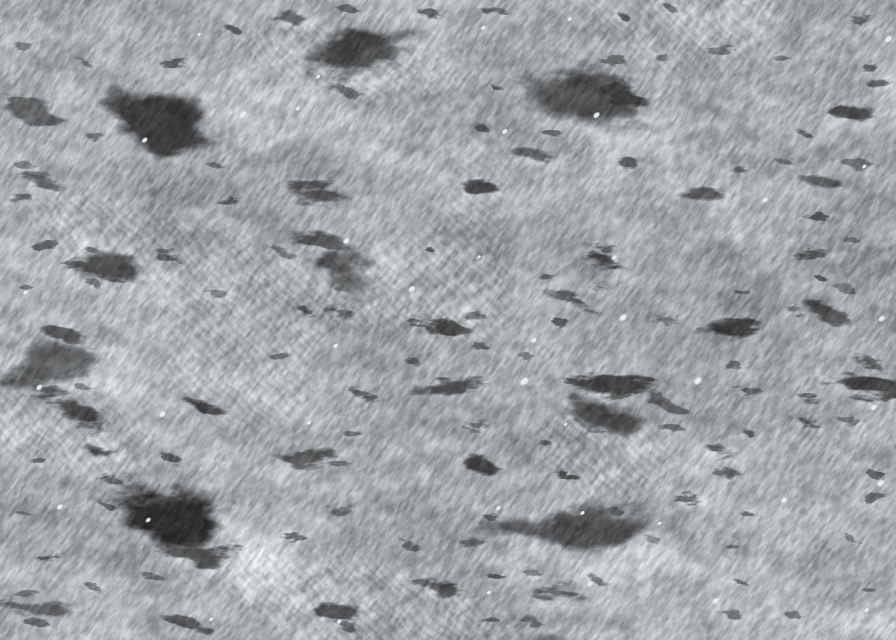
Write a Shadertoy shader that draws this texture.

```glsl
// Grey dusty ground with ragged shadowed pits, pale rims, slanted grain and white specks

float hash(vec2 p) {
    vec3 q = fract(p.xyx * 0.1031);
    q += dot(q, q.yzx + 33.33);
    return fract((q.x + q.y) * q.z);
}

vec2 hash2(vec2 p) {
    return vec2(hash(p + 17.3), hash(p + 61.7));
}

float noise(vec2 p) {
    vec2 i = floor(p), f = fract(p);
    f = f * f * (3.0 - 2.0 * f);
    return mix(mix(hash(i), hash(i + vec2(1, 0)), f.x),
               mix(hash(i + vec2(0, 1)), hash(i + vec2(1, 1)), f.x), f.y);
}

vec2 turn(vec2 v, float angle) {
    float c = cos(angle), s = sin(angle);
    return vec2(c * v.x - s * v.y, s * v.x + c * v.y);
}

// Fractal noise centred on zero
float fbm(vec2 p) {
    float sum = -0.48, amp = 0.5;
    for (int i = 0; i < 5; i++) {
        sum += amp * noise(p);
        p = turn(p, 0.6) * 2.03 + 11.7;
        amp *= 0.5;
    }
    return sum;
}

// Scattered ragged pits: x is shadow, y is the sunlit rim at lower right
vec2 pits(vec2 p, vec2 grid, vec2 radius, float density, float seed) {
    vec2 cell = floor(p * grid), tone = vec2(0.0);
    float rough = 2.3 * fbm(p / radius * 0.9 + seed);
    for (int j = -1; j <= 1; j++)
    for (int i = -1; i <= 1; i++) {
        vec2 id = cell + vec2(i, j);
        vec2 rnd = hash2(id + seed), shape = hash2(id + seed + 40.0);
        vec2 center = (id + 0.2 + 0.6 * rnd) / grid;
        float cluster = 0.3 + 1.4 * noise(center * 3.5 + 5.0);
        if (hash(id + seed + 90.0) > density * cluster) continue;
        vec2 q = turn(p - center, 0.2 + 0.6 * (shape.x - 0.5));
        q /= radius * mix(0.65, 1.3, shape.y);
        float shadow = 1.0 - smoothstep(0.5, 1.2, length(q) + rough);
        float rim = 1.0 - smoothstep(0.4, 1.5, length(q - vec2(0.5, -0.7)) - 0.8 * rough);
        tone = max(tone, vec2(shadow * mix(0.65, 1.0, rnd.x), rim * rnd.y));
    }
    return tone;
}

// Small bright grains, slightly elongated along the slant
float specks(vec2 p) {
    vec2 g = p * 7.0, cell = floor(g);
    vec2 rnd = hash2(cell + 300.0);
    vec2 q = turn((g - cell - 0.15 - 0.7 * rnd) / 7.0, -0.7);
    float size = mix(0.0025, 0.006, rnd.x * rnd.y + 0.3 * rnd.x);
    float d = length(q * vec2(0.8, 1.2)) / size;
    return (1.0 - smoothstep(0.5, 1.3, d)) * step(hash(cell + 400.0), 0.5);
}

void mainImage(out vec4 fragColor, in vec2 fragCoord) {
    vec2 p = fragCoord / iResolution.y;
    vec2 slope = turn(p, 0.22);

    // Soft mottling drawn out along the slope
    float mottle = fbm(slope * vec2(5.0, 10.0) + 3.0);
    float lumps = fbm(slope * vec2(22.0, 38.0) + 8.0);
    float value = 0.665 + 0.24 * mottle + 0.24 * lumps;

    // Faint waffle prints in a few patches
    vec2 tread = turn(p, 0.35) * vec2(230.0, 300.0) + 4.0 * lumps;
    float patches = smoothstep(0.64, 0.8, noise(slope * vec2(3.5, 6.0) + 21.0));
    value += 0.06 * patches * sin(tread.x + 0.5 * tread.y) * sin(tread.y);

    // Pits from broad hollows to small dents
    vec2 w = p + 0.012 * vec2(fbm(p * 16.0), fbm(p * 16.0 + 50.0));
    vec2 broad = pits(w, vec2(2.5, 4.0), vec2(0.085, 0.04), 0.55, 12.0);
    vec2 medium = pits(w, vec2(5.0, 9.0), vec2(0.042, 0.014), 0.55, 137.0);
    vec2 small = pits(w, vec2(10.0, 17.0), vec2(0.017, 0.0065), 0.45, 251.0);
    float rim = max(broad.y, max(0.8 * medium.y, 0.6 * small.y));
    float shadow = max(broad.x, max(0.85 * medium.x, 0.65 * small.x));
    value += 0.1 * rim;
    value = mix(value, 0.14 + 0.15 * (lumps + 0.2), shadow);

    // Fine grain streaked up to the right
    vec2 streak = turn(p, -0.95);
    float grain = noise(streak * vec2(65.0, 210.0)) - 0.5;
    grain += 0.6 * (noise(streak * vec2(150.0, 340.0) + 70.0) - 0.5);
    value += 0.17 * grain * mix(1.0, 0.35, shadow);

    value = mix(value, 0.93, specks(p));
    vec3 coolTint = vec3(-0.017, 0.002, 0.015) * smoothstep(0.2, 0.65, value);
    fragColor = vec4(clamp(value + coolTint, 0.0, 1.0), 1.0);
}
```
